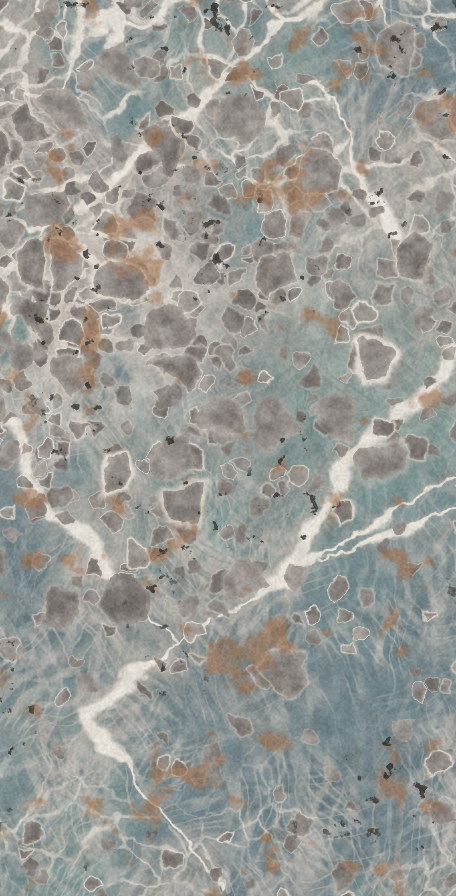
Write a Shadertoy shader that draws this texture.

```glsl
// Blue-grey brecciated marble: fibrous ground, pale veins and grey-brown clasts.

const vec3 BLUE  = vec3(0.43, 0.51, 0.535);
const vec3 TEAL  = vec3(0.50, 0.605, 0.59);
const vec3 WARM  = vec3(0.66, 0.635, 0.61);
const vec3 FIBRE = vec3(0.76, 0.73, 0.70);
const vec3 SHADE = vec3(0.41, 0.46, 0.47);
const vec3 CREAM = vec3(0.90, 0.88, 0.845);
const vec3 BEIGE = vec3(0.75, 0.71, 0.67);
const vec3 STONE = vec3(0.45, 0.43, 0.415);
const vec3 ASH   = vec3(0.63, 0.605, 0.585);
const vec3 RUST  = vec3(0.62, 0.44, 0.31);
const vec3 DARK  = vec3(0.20, 0.19, 0.18);
const float FIBRE_FREQ = 62.0;
const float VEIN_WIDTH = 0.0075;
const int VEIN_COUNT = 11;

// Main veins: start and end points in canvas widths.
const vec4 VEINS[VEIN_COUNT] = vec4[](
    vec4(0.19, 0.39, 0.38, 0.54), vec4(0.38, 0.54, 0.61, 0.70),
    vec4(0.61, 0.70, 1.02, 0.94), vec4(0.70, 0.74, 1.02, 0.85),
    vec4(0.19, 0.39, 0.48, 0.00), vec4(0.00, 1.02, 0.08, 0.87),
    vec4(0.08, 0.87, 0.39, 0.55), vec4(0.62, 0.69, 0.74, 0.91),
    vec4(0.74, 0.91, 1.02, 1.17), vec4(0.69, 1.79, 0.88, 1.43),
    vec4(0.16, 1.50, 0.52, 1.80));

float hash(vec2 p) {
    vec3 q = fract(p.xyx * vec3(0.1031, 0.1030, 0.0973));
    q += dot(q, q.yzx + 33.33);
    return fract((q.x + q.y) * q.z);
}

float noise(vec2 p) {
    vec2 i = floor(p), f = fract(p);
    f = f * f * (3.0 - 2.0 * f);
    return mix(mix(hash(i), hash(i + vec2(1, 0)), f.x),
               mix(hash(i + vec2(0, 1)), hash(i + vec2(1, 1)), f.x), f.y);
}

mat2 rotation(float a) { return mat2(cos(a), sin(a), -sin(a), cos(a)); }

float fbm(vec2 p) {
    float sum = 0.0, amp = 0.516;
    for (int i = 0; i < 5; i++) {
        sum += amp * noise(p);
        p = rotation(0.6) * p * 2.03 + 17.3;
        amp *= 0.5;
    }
    return sum;
}

vec2 site(vec2 c) { return c + 0.1 + 0.8 * vec2(hash(c), hash(c + 71.7)); }

// Cell pattern: edge distance, centre distance, cell index.
vec4 cells(vec2 p) {
    vec2 base = floor(p), near = vec2(9), id = base;
    float edge = 9.0;
    for (int k = 0; k < 9; k++) {
        vec2 c = base + vec2(k % 3 - 1, k / 3 - 1), r = site(c) - p;
        if (dot(r, r) < dot(near, near)) { near = r; id = c; }
    }
    for (int k = 0; k < 25; k++) {
        vec2 r = site(id + vec2(k % 5 - 2, k / 5 - 2)) - p, d = r - near;
        if (dot(d, d) > 0.0001) edge = min(edge, dot(0.5 * (r + near), normalize(d)));
    }
    return vec4(edge, length(near), id);
}

float segment(vec2 p, vec4 s) {
    vec2 a = p - s.xy, b = s.zw - s.xy;
    return length(a - b * clamp(dot(a, b) / dot(b, b), 0.0, 1.0));
}

float blob(vec2 p, vec2 centre, float k) { p -= centre; return exp(-k * dot(p, p)); }

// Thin streaks along one direction.
float streaks(vec2 p, float angle, float freq) {
    float n = noise(rotation(-angle) * p * freq * vec2(0.13, 1) + angle * 37.0);
    return 1.0 - smoothstep(0.02, 0.19, abs(n - 0.5));
}

// Share of clasts: crowded at upper left, sparse elsewhere.
float crowding(vec2 p) {
    return 0.09 + 0.52 * blob(p, vec2(0.16, 1.3), 4.5) + 0.28 * blob(p, vec2(0.93, 1.34), 9.0);
}

void mainImage(out vec4 fragColor, in vec2 fragCoord) {
    float px = 1.0 / iResolution.x;
    vec2 p = fragCoord * px;
    vec2 bend = vec2(fbm(p * 5.0), fbm(p * 5.0 + 40.0)) - 0.5;
    vec2 rough = vec2(fbm(p * 26.0), fbm(p * 26.0 + 9.0)) - 0.5;
    float mottle = fbm(p * 38.0 + 5.0);

    // Ground clouds
    float pool = blob(p, vec2(0.82, 1.03), 14.0);
    vec3 col = mix(BLUE, TEAL, min(smoothstep(0.35, 0.65, fbm(p * 2.3 + 21.0)) + pool, 1.0));
    float warmth = smoothstep(0.42, 0.66, fbm(p * 3.2 + bend * 0.8 + 3.0));
    col = mix(col, WARM, 0.85 * warmth * (1.0 - 0.8 * pool));

    // Crossing fibres
    vec2 fp = p + bend * 0.09;
    float cover = mix(0.35, 1.0, smoothstep(0.3, 0.6, fbm(p * 6.0 + 60.0))) * (1.0 - 0.65 * pool);
    for (float i = 0.0; i < 5.0; i++) {
        float angle = 0.35 + 0.47 * i;
        float patchy = smoothstep(0.3, 0.65, noise(p * 7.0 + i * 13.0));
        col = mix(col, SHADE, 0.22 * patchy * streaks(fp + 3.0, angle + 0.2, FIBRE_FREQ * 0.8));
        col = mix(col, FIBRE, 0.52 * cover * patchy * streaks(fp, angle, FIBRE_FREQ));
    }

    // Web of fine veins
    float zone = max(smoothstep(1.05, 1.5, p.y + 0.16 - 0.4 * p.x), 0.55 * smoothstep(0.45, 0.1, p.y));
    for (float i = 0.0; i < 2.0; i++) {
        float freq = 5.0 + 6.0 * i;
        float d = cells((p + bend * 0.16 + rough * 0.03) * freq + 30.0).x / freq;
        float show = zone * smoothstep(0.36, 0.62, fbm(p * 5.0 + i * 31.0));
        float w = 0.001 + 0.008 * show * noise(p * 13.0);
        col = mix(col, BEIGE, 0.6 * show * exp(-d / (w * 3.0)));
        col = mix(col, CREAM, 0.9 * show * (1.0 - smoothstep(w * 0.5, w * 1.5 + px, d)));
    }

    // Main veins with soft flanks
    float vein = 9.0;
    for (int i = 0; i < VEIN_COUNT; i++) vein = min(vein, segment(fp + rough * 0.035, VEINS[i]));
    float swell = VEIN_WIDTH * (0.25 + 1.9 * smoothstep(0.25, 0.75, noise(p * 8.0 + 4.0)));
    col = mix(col, BEIGE, 0.6 * exp(-vein / (swell * 2.5)));
    col = mix(col, CREAM, 0.95 * (1.0 - smoothstep(swell * 0.5, swell * 1.4 + px, vein)));

    // Pale matrix between crowded stones
    float matrix = smoothstep(0.28, 0.6, crowding(p)) * smoothstep(0.42, 0.66, fbm(p * 9.0 + 80.0));
    col = mix(col, mix(BEIGE, CREAM, mottle), 0.8 * matrix);

    // Angular clasts in three sizes with pale rims
    for (float i = 0.0; i < 3.0; i++) {
        float freq = 27.0 - 9.0 * i, soft = 0.6 * freq * px;
        vec4 c = cells((p + (rough + bend) * 0.03) * freq + 50.0 * i);
        float present = step(hash(c.zw + 7.0), 0.85 * crowding((c.zw + 0.5 - 50.0 * i) / freq));
        float gap = 0.06 + 0.12 * hash(c.zw + 19.0);
        float inside = min(c.x - gap, 0.5 - c.y);
        float rim = present * smoothstep(-gap, -0.2 * gap, inside) * hash(c.zw + 3.0);
        col = mix(col, mix(BEIGE, CREAM, rim), rim * 0.9);
        float tone = 0.75 * hash(c.zw + 11.0) + 1.3 * mottle - 0.53;
        vec3 stone = mix(STONE, ASH, clamp(tone, 0.0, 1.0));
        stone = mix(stone, BEIGE, 0.35 * (1.0 - smoothstep(0.0, 0.1, inside)));
        col = mix(col, stone, 0.92 * present * smoothstep(-soft, soft, inside));
    }

    // Rust stains, dark specks and grain
    col = mix(col, RUST, 0.6 * smoothstep(0.63, 0.76, fbm(p * 15.0 + 90.0)));
    float speck = smoothstep(0.70, 0.78, fbm(p * 42.0 + 14.0)) * smoothstep(0.5, 0.65, noise(p * 6.0 + 2.0));
    col = mix(col, DARK, 0.8 * speck);
    col += 0.07 * (noise(p * 230.0) - 0.5) + 0.09 * (mottle - 0.5);
    fragColor = vec4(clamp(col, 0.0, 1.0), 1.0);
}
```
